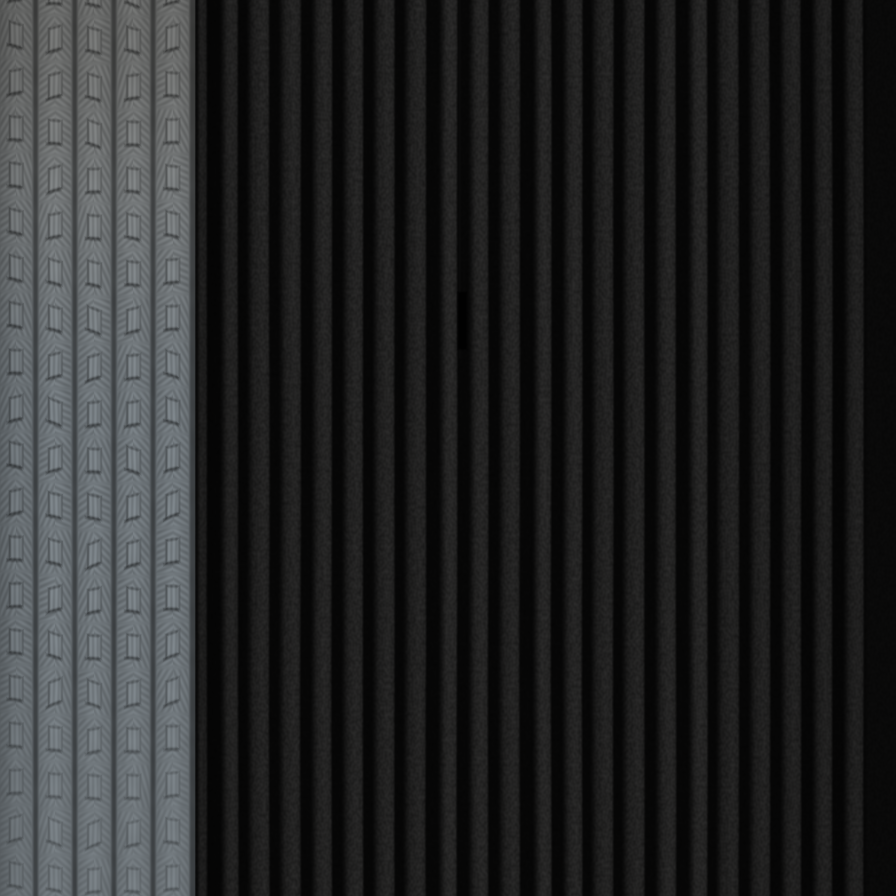
Reproduce this texture procedurally as a WebGL 1 fragment shader.

```glsl
precision highp float;
// Charcoal pleated cloth beside a narrow blue-grey panel of embossed strips.
// Both folds come from repeated x coordinates; hatched blocks fill the panel,
// and gradient noise gives the cloth its grain and slightly uneven pleats.
uniform vec2 u_resolution;

float hash(vec2 p) {
  p = fract(p * vec2(0.1031, 0.1137));
  p += dot(p, p.yx + 33.33);
  return fract((p.x + p.y) * p.x * 17.3);
}

vec2 gradient(vec2 cell) {
  float angle = 6.2832 * hash(cell);
  return vec2(cos(angle), sin(angle));
}

float gradientNoise(vec2 p) {
  vec2 i = floor(p), f = fract(p);
  vec2 u = f * f * f * (f * (f * 6.0 - 15.0) + 10.0);
  float a = dot(gradient(i), f);
  float b = dot(gradient(i + vec2(1, 0)), f - vec2(1, 0));
  float c = dot(gradient(i + vec2(0, 1)), f - vec2(0, 1));
  float d = dot(gradient(i + vec2(1, 1)), f - vec2(1, 1));
  return mix(mix(a, b, u.x), mix(c, d, u.x), u.y);
}

// Soft-edged box mask
float box(vec2 p, vec2 halfSize, float soft) {
  vec2 d = abs(p) - halfSize;
  return 1.0 - smoothstep(-soft, soft, max(d.x, d.y));
}

vec3 pleatedCloth(vec2 p) {
  float wobble = 0.0015 * gradientNoise(vec2(p.x * 9.0, p.y * 2.5));
  float pleat = (p.x + wobble - 0.3724) / 0.0349;
  float t = fract(pleat);
  float variety = hash(vec2(floor(pleat) + 40.0, 7.0));

  // Each ridge rises softly from the groove and drops sharply on its right
  float start = 0.17 + 0.16 * variety;
  float ridge = smoothstep(start, start + 0.3, t) * (1.0 - smoothstep(0.89, 1.0, t));
  float crown = exp(-pow((t - 0.74) / 0.17, 2.0));
  float light = 0.024 + ridge * (0.086 + 0.025 * crown + 0.012 * variety);

  // Woven grain, strongest on the lit ridges
  float grain = gradientNoise(p * vec2(310.0, 250.0)) + 0.6 * gradientNoise(p * 140.0);
  light += grain * (0.006 + 0.028 * ridge);
  light *= 1.0 - 0.15 * smoothstep(0.75, 1.0, p.x);
  light *= mix(0.78, 1.0, smoothstep(0.22, 0.30, p.x));

  // Dark right border, centre seam and its short opening
  light = mix(light, 0.035 + 0.01 * grain, smoothstep(0.963, 0.970, p.x));
  float seam = box(p - vec2(0.513, 0.80), vec2(0.0012, 0.20), 0.0015);
  light = mix(light, 0.045, 0.6 * seam);
  light *= 1.0 - 0.9 * box(p - vec2(0.516, 0.642), vec2(0.005, 0.032), 0.002);
  return light * vec3(1.01, 1.0, 0.99);
}

vec3 embossedPanel(vec2 p) {
  float strip = (p.x + 0.004) / 0.0437;
  float column = floor(strip);
  float x = fract(strip) - 0.5;
  float row = p.y * 19.2 + 0.25 * hash(vec2(column, 3.0));
  vec2 id = vec2(column, floor(row));
  float y = fract(row) - 0.5;
  float slant = (hash(id + 11.0) - 0.5) * 0.7;

  // Slanted core with upright lines, surrounded by angled hatching
  vec2 q = vec2(x, y + slant * x);
  float core = box(q, vec2(0.19, 0.27), 0.035);
  float outline = core - box(q, vec2(0.14, 0.21), 0.035);
  float side = x < 0.0 ? -1.0 : 1.0;
  float turn = 0.35 + 0.9 * hash(id + side * 5.0 + 20.0);
  float angled = sin((y * cos(turn) + side * x * sin(turn)) * 48.0);
  float upright = sin((x + 0.12 * slant * y) * 52.0);
  float hatch = mix(angled, upright, core);
  float motif = box(vec2(x, y), vec2(0.40, 0.46), 0.05);
  float fade = mix(0.65, 1.0, smoothstep(0.08, 0.35, p.y));

  // Broad fold shading and narrow dark creases
  float crease = 1.0 - smoothstep(0.015, 0.11, 0.5 - abs(x));
  float light = 0.435 + 0.035 * cos(x * 5.0) - 0.15 * crease;
  light += fade * motif * (0.034 * hatch + 0.025 * core - 0.13 * outline);
  float shadow = box(q - vec2(-0.04, -0.27), vec2(0.20, 0.035), 0.03);
  light -= 0.10 * shadow * fade;
  light += 0.018 * gradientNoise(p * vec2(90.0, 55.0));
  light *= 1.0 - 0.10 * smoothstep(0.75, 1.0, p.y);
  light *= 0.88 + 0.12 * smoothstep(0.0, 0.045, p.x);
  vec3 tint = mix(vec3(0.94, 1.0, 1.04), vec3(0.99, 1.0, 0.99), smoothstep(0.5, 1.0, p.y));
  return light * tint;
}

void main() {
  vec2 p = gl_FragCoord.xy / u_resolution;
  float pixel = 1.0 / u_resolution.x;
  float cloth = smoothstep(0.218 - pixel, 0.218 + pixel, p.x);
  vec3 color = mix(embossedPanel(p), pleatedCloth(p), cloth);

  // Contact shadow where the panel meets the cloth
  color *= 1.0 - 0.65 * exp(-pow((p.x - 0.2195) / 0.0025, 2.0));
  gl_FragColor = vec4(clamp(color, 0.0, 1.0), 1.0);
}
```
